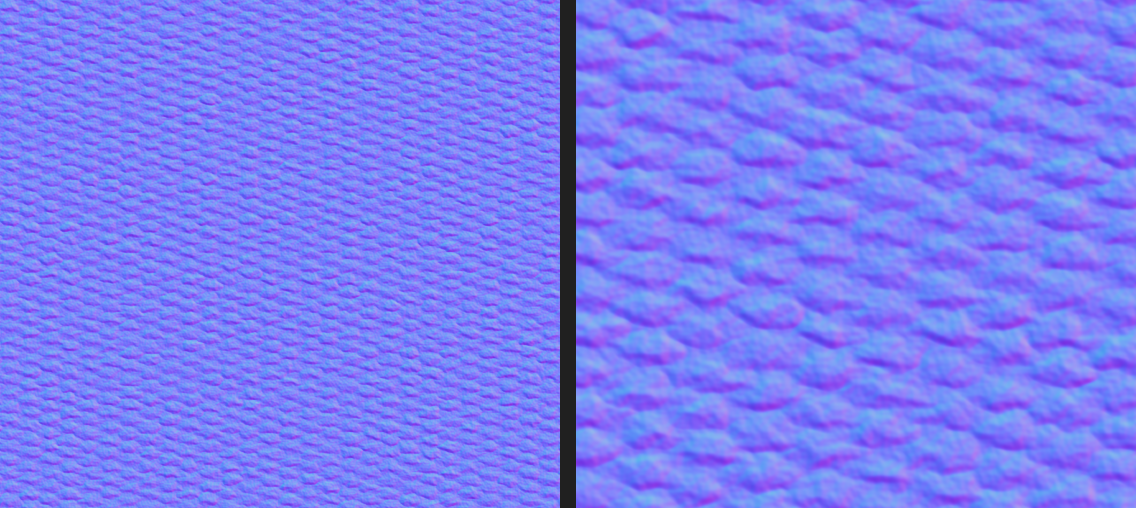
Left, the full canvas; right, a detail of the centre.
Reproduce this texture map procedurally as a WebGL 1 fragment shader.

```glsl
precision highp float;

uniform vec2 u_resolution;

// Lattice: columns and rows, odd columns raised by half a row (both even to wrap)
const vec2 SCALE_COUNT = vec2(28.0, 38.0);
const float HALF_WIDTH = 0.74;       // in columns
const float UPPER_LENGTH = 0.68;     // gentle slope, in rows
const float LOWER_LENGTH = 0.42;     // steep lip, in rows
const float TILT = 0.09;             // drop towards the right
const float SCALE_HEIGHT = 0.0026;   // in canvas widths
const vec2 JITTER = vec2(0.2, 0.16);
const float HEIGHT_VARIATION = 0.4;

// Ragged outlines and surface grain
const vec2 WARP_PERIOD = vec2(70.0, 76.0);
const vec2 WARP_AMOUNT = vec2(0.3, 0.2);
const vec2 COARSE_PERIOD = vec2(110.0, 124.0);
const vec2 FINE_PERIOD = vec2(220.0, 210.0);
const float COARSE_HEIGHT = 0.0005;
const float FINE_HEIGHT = 0.00034;

const float SLOPE_STEP = 0.0007;     // in canvas widths
const vec3 NEUTRAL = vec3(0.487, 0.494, 0.485);
const float TAU = 6.28318;

vec2 hash2(vec2 cell) {
  vec2 s = vec2(dot(cell, vec2(127.1, 311.7)), dot(cell, vec2(269.5, 183.3)));
  return fract(sin(s) * 43758.55);
}

float cornerRamp(vec2 cell, vec2 offset, vec2 period) {
  float angle = TAU * hash2(mod(cell, period) + 0.37).x;
  return dot(vec2(cos(angle), sin(angle)), offset);
}

// Gradient noise that wraps over the unit square
float gradientNoise(vec2 uv, vec2 period) {
  vec2 p = uv * period;
  vec2 cell = floor(p);
  vec2 f = p - cell;
  vec2 w = f * f * f * (f * (f * 6.0 - 15.0) + 10.0);
  vec2 e = vec2(1.0, 0.0);
  float low = mix(cornerRamp(cell, f, period),
                  cornerRamp(cell + e.xy, f - e.xy, period), w.x);
  float high = mix(cornerRamp(cell + e.yx, f - e.yx, period),
                   cornerRamp(cell + e.xx, f - e.xx, period), w.x);
  return mix(low, high, w.y);
}

// One rounded scale with a long upper slope and a short lower lip
float scaleProfile(vec2 d) {
  d.y += TILT * d.x;
  d.y /= d.y > 0.0 ? UPPER_LENGTH : LOWER_LENGTH;
  d.x /= HALF_WIDTH;
  float inside = max(1.0 - dot(d, d), 0.0);
  return inside * inside;
}

float scaleField(vec2 q) {
  float sum = 0.0;
  for (int i = -1; i <= 1; i++) {
    float column = floor(q.x) + float(i);
    float stagger = 0.5 * mod(column, 2.0);
    for (int j = -1; j <= 1; j++) {
      vec2 cell = vec2(column, floor(q.y - stagger) + float(j));
      vec2 id = mod(cell, SCALE_COUNT);
      vec2 center = cell + vec2(0.5, 0.5 + stagger);
      center += (hash2(id) - 0.5) * JITTER;
      vec2 vary = hash2(id + 71.3) - 0.5;
      vec2 d = (q - center) * (1.0 + 0.25 * vary.y);
      sum += scaleProfile(d) * (1.0 + HEIGHT_VARIATION * vary.x);
    }
  }
  return sum;
}

float surfaceHeight(vec2 uv) {
  vec2 warp = vec2(gradientNoise(uv, WARP_PERIOD),
                   gradientNoise(uv + vec2(0.31, 0.17), WARP_PERIOD));
  float h = SCALE_HEIGHT * scaleField(uv * SCALE_COUNT + warp * WARP_AMOUNT);
  h += COARSE_HEIGHT * gradientNoise(uv, COARSE_PERIOD);
  h += FINE_HEIGHT * gradientNoise(uv, FINE_PERIOD);
  return h;
}

void main() {
  vec2 uv = gl_FragCoord.xy / u_resolution;
  vec2 dx = vec2(SLOPE_STEP, 0.0);
  vec2 dy = vec2(0.0, SLOPE_STEP * u_resolution.x / u_resolution.y);

  // Surface slope to tangent-space normal
  vec2 slope = vec2(surfaceHeight(uv + dx) - surfaceHeight(uv - dx),
                    surfaceHeight(uv + dy) - surfaceHeight(uv - dy));
  vec3 normal = normalize(vec3(-slope / (2.0 * SLOPE_STEP), 1.0));

  gl_FragColor = vec4(normal * 0.5 + NEUTRAL, 1.0);
}
```
